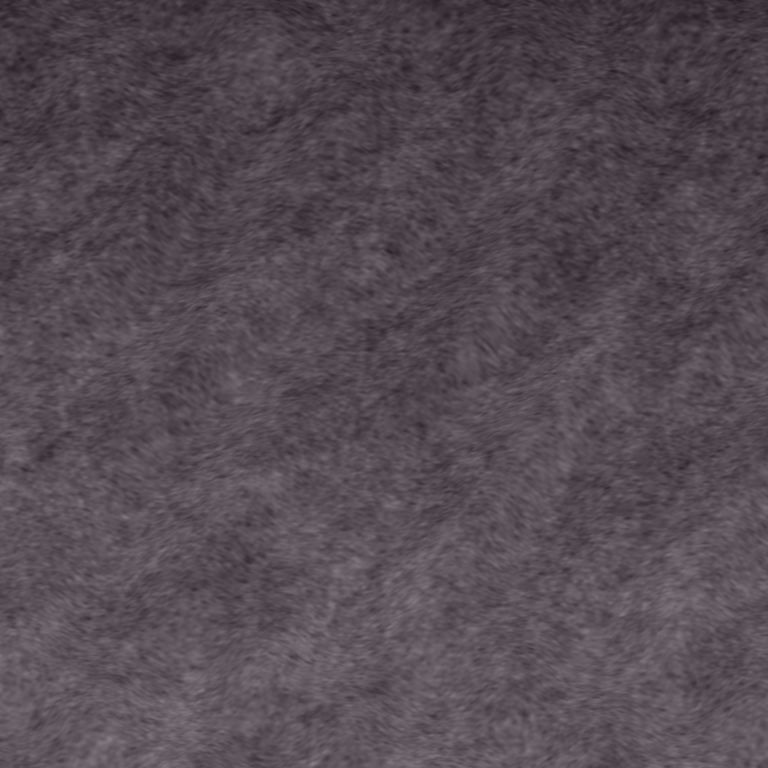
Give the GLSL for this texture, as a WebGL 2 fragment shader.

```glsl
#version 300 es
precision highp float;

uniform vec2 u_resolution;
out vec4 fragColor;

// Three random values in 0..1 for one cell
vec3 hash3(vec2 cell, float seed) {
    vec3 q = fract(vec3(cell.xyx + seed * 17.3) * vec3(0.1031, 0.1030, 0.0973));
    q += dot(q, q.yxz + 33.33);
    return fract((q.xxy + q.yzz) * q.zyx);
}

// Cellular noise: each cell holds one soft light or dark tuft, about -1..1
float tufts(vec2 p, float seed) {
    vec2 cell = floor(p);
    vec2 local = p - cell;
    float sum = 0.0;
    for (int y = -1; y <= 1; y++) {
        for (int x = -1; x <= 1; x++) {
            vec2 offset = vec2(x, y);
            vec3 rnd = hash3(cell + offset, seed);
            vec2 d = offset + rnd.xy - local;
            float falloff = max(1.0 - dot(d, d), 0.0);
            sum += (rnd.z * 2.0 - 1.0) * falloff * falloff;
        }
    }
    return sum;
}

// Tufts stretched along a direction; size is length and width
float strokes(vec2 p, float angle, vec2 size, float seed) {
    float c = cos(angle), s = sin(angle);
    vec2 q = vec2(c * p.x + s * p.y, c * p.y - s * p.x);
    return tufts(q / size + 40.0, seed);
}

// Layered sines that bend the lie of the pile
vec2 bendPile(vec2 p, float amount) {
    float lift = sin(p.x * 21.0 + 5.0 * sin(p.y * 6.0))
               + 0.6 * sin(p.x * 37.0 - p.y * 23.0 + 1.7);
    float drift = sin(p.y * 26.0 + 3.0 * sin(p.x * 7.0 + 0.8));
    return p + amount * vec2(0.5 * drift, lift);
}

// Light falling off towards the top edge
float sheen(vec2 uv, float low, float high) {
    float fade = mix(high, low, pow(uv.y, 1.25));
    float edge = smoothstep(0.95, 1.0, uv.y);
    return fade - 0.022 * edge - 0.008 * (uv.x - 0.5);
}

// Broad brushed patches, rising to the right
float mottling(vec2 p) {
    float broad = strokes(p, 0.65, vec2(0.17, 0.085), 1.0);
    float middle = strokes(p, 0.75, vec2(0.075, 0.042), 2.0);
    float small = strokes(p, 0.50, vec2(0.030, 0.019), 3.0);
    return 0.019 * broad + 0.024 * middle + 0.027 * small;
}

// Short fibres over small clumps
float nap(vec2 p) {
    float clumps = strokes(p, 0.20, vec2(0.0125, 0.0085), 4.0);
    float fibres = strokes(p, -0.12, vec2(0.0085, 0.0036), 5.0);
    float hairs = strokes(p, 0.25, vec2(0.0062, 0.0034), 6.0);
    return 0.034 * clumps + 0.041 * fibres + 0.030 * hairs;
}

void main() {
    vec2 uv = gl_FragCoord.xy / u_resolution;
    vec2 p = gl_FragCoord.xy / u_resolution.y;

    float tone = sheen(uv, 0.268, 0.390);
    tone += mottling(bendPile(p, 0.012));
    tone += nap(bendPile(p, 0.009));

    // Dusky mauve tint
    vec3 colour = vec3(tone) - vec3(0.0, 0.041, 0.010);
    fragColor = vec4(clamp(colour, 0.0, 1.0), 1.0);
}
```
